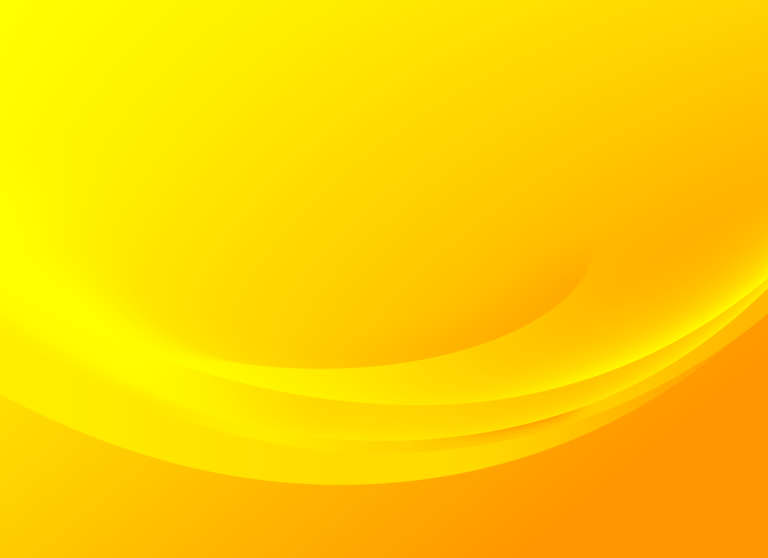
This background is drawn by a WebGL 2 fragment shader. Its source:

```glsl
#version 300 es
precision highp float;
// Golden yellow to orange background with a soft oval and sweeping glowing bands.

uniform vec2 u_resolution;
out vec4 outColor;

// Sweeps: lowest point (x, y), then curvature left and right of it
const vec4 SWEEP_INNER  = vec4(0.547, 0.274, 0.74, 0.95);
const vec4 SWEEP_MIDDLE = vec4(0.501, 0.210, 0.86, 0.85);
const vec4 SWEEP_FAINT  = vec4(0.500, 0.188, 0.87, 0.87);
const vec4 SWEEP_OUTER  = vec4(0.443, 0.131, 0.83, 0.83);
// Extra steepening of each sweep at the right
const vec4 STEEPEN = vec4(0.77, 1.0, 0.52, 0.60);

const vec2 OVAL_CENTER = vec2(0.417, 0.570);
const vec2 OVAL_RADIUS = vec2(0.358, 0.231);

const float GREEN_ORANGE = 0.585;  // deepest background tone
const float GREEN_GLOW = 1.0;      // brightest edge tone
const float INNER_GLOW_WIDTH = 0.042;
const float MIDDLE_GLOW_WIDTH = 0.025;

// Signed distance above a sweep, corrected for its slope
float sweepDistance(vec2 p, vec4 sweep, float steepen) {
    float dx = p.x - sweep.x;
    float right = max(dx, 0.0);
    float bend = dx < 0.0 ? sweep.z : sweep.w;
    float height = sweep.y + bend * dx * dx + steepen * pow(right, 4.0);
    float slope = 2.0 * bend * dx + 4.0 * steepen * pow(right, 3.0);
    return (p.y - height) / sqrt(1.0 + 0.53 * slope * slope);
}

float cover(float d, float pixel) {
    return smoothstep(-pixel, pixel, d);
}

// Lower right corner field, below every band
float groundTone(float x, float down) {
    return max(GREEN_ORANGE, 1.075 - 0.31 * x - 0.28 * down);
}

// Upper field with the oval, which is sharp at the right and melts at the left
float upperTone(vec2 p, float pixel) {
    float down = 1.0 - p.y;
    float base = 1.0 - 0.17 * p.x - 0.08 * down - 0.32 * p.x * down;
    vec2 q = (p - OVAL_CENTER) / OVAL_RADIUS;
    float r = length(q);
    float low = smoothstep(0.02, -0.65, q.y);
    float soft = mix(0.5, pixel / OVAL_RADIUS.y, smoothstep(0.03, 0.32, p.x));
    float outside = smoothstep(1.0 - soft, 1.0 + soft, r);

    float shade = 0.045 * smoothstep(0.65, 1.0, r) * smoothstep(0.25, 0.65, p.x);
    float inside = base - shade * smoothstep(0.1, -0.4, q.y);
    float lift = 0.12 * low * (1.0 - smoothstep(0.40, 0.95, p.x));
    lift += 0.06 * smoothstep(0.25, 0.0, p.x) * smoothstep(0.25, 0.45, down);
    float around = max(base, 0.69) + lift;
    return mix(inside, around, outside);
}

void main() {
    vec2 p = gl_FragCoord.xy / u_resolution;
    float pixel = 0.8 / u_resolution.y;
    float down = 1.0 - p.y;

    float inner  = sweepDistance(p, SWEEP_INNER, STEEPEN.x);
    float middle = sweepDistance(p, SWEEP_MIDDLE, STEEPEN.y);
    float faint  = sweepDistance(p, SWEEP_FAINT, STEEPEN.z);
    float outer  = sweepDistance(p, SWEEP_OUTER, STEEPEN.w);

    // Outer band, fading into the ground at the right
    float ground = groundTone(p.x, down);
    float outerBand = mix(0.93, 0.86, smoothstep(0.0, 0.5, p.x));
    outerBand = mix(outerBand, 0.63, smoothstep(0.55, 1.0, p.x));
    float green = mix(ground, outerBand, cover(outer, pixel));

    // Thin strip with a dark sliver under the middle sweep
    float strip = mix(0.95, 0.81, smoothstep(0.25, 0.6, p.x));
    strip = mix(strip, 0.72, smoothstep(0.75, 1.0, p.x));
    float sliver = smoothstep(0.52, 0.70, p.x) * (1.0 - smoothstep(0.72, 0.78, p.x));
    strip -= 0.19 * sliver * exp(min(middle, 0.0) / 0.012);
    float stripAmount = smoothstep(0.15, 0.40, p.x);
    green = mix(green, strip, stripAmount * cover(faint, pixel));

    // Middle band, glowing along its lower edge
    float band = mix(0.99, 0.84, smoothstep(0.15, 0.45, p.x));
    band = mix(band, 0.74, smoothstep(0.45, 0.80, p.x));
    float bandGlow = exp(-max(middle, 0.0) / MIDDLE_GLOW_WIDTH);
    float bandStrength = mix(0.60, 0.85, smoothstep(0.6, 0.95, p.x));
    band = mix(band, 0.95, bandStrength * bandGlow);
    float bandSoft = mix(0.03, pixel, smoothstep(0.0, 0.35, p.x));
    green = mix(green, band, cover(middle, bandSoft));

    // Upper field, glowing along the inner sweep
    float upper = upperTone(p, pixel);
    float glow = exp(-max(inner, 0.0) / INNER_GLOW_WIDTH);
    float strength = mix(0.45, 0.95, smoothstep(0.5, 0.85, p.x));
    strength = mix(0.9, strength, smoothstep(0.05, 0.45, p.x));
    upper = mix(upper, GREEN_GLOW, strength * glow);
    float upperSoft = mix(0.03, pixel, smoothstep(0.05, 0.3, p.x));
    green = mix(green, upper, cover(inner, upperSoft));

    outColor = vec4(1.0, clamp(green, 0.0, 1.0), 0.0, 1.0);
}
```
